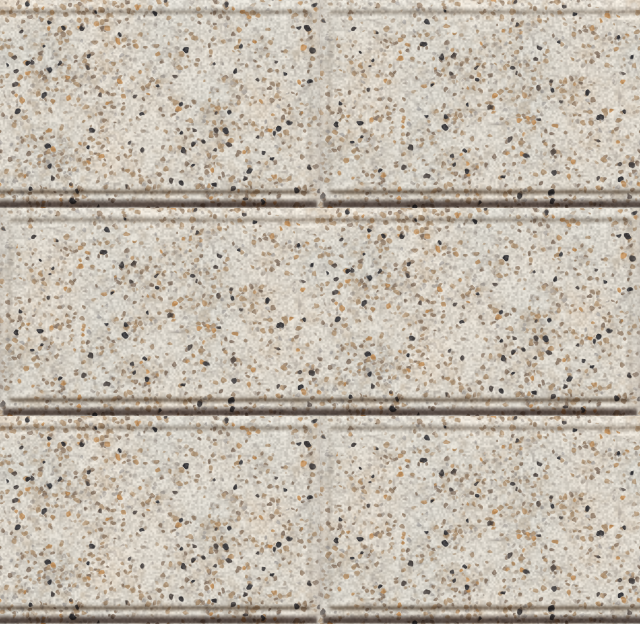
This texture is drawn by a Shadertoy shader. Its source:

```glsl
// Running-bond wall of cream stone blocks, each with a raised, grooved border.
// Every block shares one layout of scattered mineral grains over sandy grit;
// soft horizontal and vertical bands then shade the grooves and joints.

// Layout: block-local units have a row height of 1
const float ROWS = 3.0;
const float BLOCK_WIDTH = 3.0;
const float ROW_SHIFT = 0.5;
// Relief, as heights above the block's lower edge or insets from its ends
const float LOWER_GROOVE = 0.077;
const float UPPER_GROOVE = 0.942;
const float END_GROOVE = 0.045;
const float GROOVE_WIDTH = 0.013;
// Colours
const vec3 CREAM = vec3(0.860, 0.840, 0.800);
const vec3 GREY_SAND = vec3(0.720, 0.690, 0.655);
const vec3 WARM_SAND = vec3(0.785, 0.735, 0.665);
const vec3 TAN = vec3(0.670, 0.565, 0.445);
const vec3 ORANGE = vec3(0.740, 0.530, 0.310);
const vec3 UMBER = vec3(0.500, 0.430, 0.375);
const vec3 SLATE = vec3(0.590, 0.580, 0.580);
const vec3 CHARCOAL = vec3(0.200, 0.200, 0.215);
const vec3 JOINT_SHADE = vec3(0.400, 0.350, 0.335);
const vec3 GROOVE_SHADE = vec3(0.610, 0.565, 0.520);
const float GRIT_CONTRAST = 0.14;
const float STAIN = 0.75;

vec3 hash3(vec2 cell, float seed) {
    vec3 q = fract(vec3(cell, seed) * vec3(0.1031, 0.1030, 0.0973));
    q += dot(q, q.yxz + 33.33);
    return fract((q.xxy + q.yzz) * q.zyx);
}

float valueNoise(vec2 p, float seed) {
    vec2 cell = floor(p), f = fract(p);
    f = f * f * (3.0 - 2.0 * f);
    float a = hash3(cell, seed).x, b = hash3(cell + vec2(1, 0), seed).x;
    float c = hash3(cell + vec2(0, 1), seed).x, d = hash3(cell + vec2(1, 1), seed).x;
    return mix(mix(a, b, f.x), mix(c, d, f.x), f.y);
}

// Where grains gather, from 0 (sparse) to 1 (crowded)
float crowding(vec2 p) {
    return smoothstep(0.2, 0.8, 0.4 * valueNoise(p * 6.0, 6.0) + 0.6 * valueNoise(p * 15.0, 9.0));
}

// Scattered oval grains: x is coverage, y is a random shade per grain
vec2 grains(vec2 p, float cells, float density, float radius, float seed) {
    float soft = max(0.0045, 2.2 / iResolution.y);
    vec2 result = vec2(0.0);
    for (int k = 0; k < 9; k++) {
        vec2 cell = floor(p * cells) + vec2(k % 3 - 1, k / 3 - 1);
        vec2 key = vec2(mod(cell.x, BLOCK_WIDTH * cells), cell.y + 7.0);
        vec3 place = hash3(key, seed);
        vec3 form = hash3(key, seed + 17.0);
        vec2 centre = (cell + place.xy) / cells;
        if (place.z > density * mix(0.4, 1.6, crowding(centre))) continue;
        float angle = 6.2832 * form.x;
        vec2 axis = vec2(cos(angle), sin(angle));
        vec2 d = p - centre;
        d = vec2(dot(d, axis), dot(d, vec2(-axis.y, axis.x)) * 1.25);
        float r = radius * mix(0.5, 1.05, form.y);
        float cover = 1.0 - smoothstep(r - soft, r + soft, length(d));
        if (cover > result.x) result = vec2(cover, form.z);
    }
    return result;
}

// Soft band centred on zero
float band(float d, float width) {
    return exp(-d * d / (width * width));
}

vec3 stone(vec2 p) {
    // Sandy ground: grey pits, warm stains where grains crowd, broad drifts
    float fine = valueNoise(p * 110.0, 1.0);
    float coarse = valueNoise(p * 52.0, 2.0);
    float drift = valueNoise(p * 4.0, 3.0) - 0.5;
    float stain = crowding(p) * smoothstep(0.2, 0.8, valueNoise(p * 36.0, 12.0));
    vec3 col = mix(CREAM, WARM_SAND, STAIN * stain);
    col = mix(col, GREY_SAND, 0.65 * smoothstep(0.6, 1.0, coarse));
    col += drift * vec3(0.045, 0.025, 0.010);

    // Grains with slightly ragged outlines, palest first
    vec2 warp = vec2(valueNoise(p * 70.0, 4.0), valueNoise(p * 70.0, 5.0));
    vec2 q = p + (warp - 0.5) * 0.009;
    vec2 g = grains(q, 44.0, 0.22, 0.011, 11.0);
    col = mix(col, mix(SLATE, TAN, g.y), 0.6 * g.x);
    g = grains(q, 34.0, 0.17, 0.0125, 23.0);
    col = mix(col, mix(UMBER, TAN, 0.7 * g.y), 0.85 * g.x);
    g = grains(q, 28.0, 0.21, 0.0145, 37.0);
    col = mix(col, mix(TAN, ORANGE, smoothstep(0.6, 1.0, g.y)), 0.85 * g.x);
    g = grains(q, 20.0, 0.12, 0.0155, 53.0);
    col = mix(col, mix(CHARCOAL, UMBER, 0.6 * g.y * g.y), 0.95 * g.x);
    return col + GRIT_CONTRAST * (fine - 0.5);
}

void mainImage(out vec4 fragColor, in vec2 fragCoord) {
    // Block-local position: alternate rows slide by half a block
    vec2 uv = fragCoord / iResolution.xy;
    float slide = ROW_SHIFT * (1.0 - mod(floor(uv.y * ROWS), 2.0));
    vec2 p = vec2(fract(uv.x + slide) * BLOCK_WIDTH, fract(uv.y * ROWS));
    float inset = min(p.x, BLOCK_WIDTH - p.x);
    vec3 col = stone(p);

    // Grooves framing the face, with lit edges beside them
    float within = smoothstep(0.03, 0.065, inset);
    float groove = band(p.y - LOWER_GROOVE, GROOVE_WIDTH)
                 + 0.55 * band(p.y - UPPER_GROOVE, GROOVE_WIDTH);
    float between = step(LOWER_GROOVE, p.y) * step(p.y, UPPER_GROOVE);
    float ends = 0.2 * band(inset - END_GROOVE, GROOVE_WIDTH) * between;
    col *= mix(vec3(1.0), GROOVE_SHADE, groove * within + ends);
    float lit = 0.6 * band(p.y - 0.054, 0.009) + 0.6 * band(p.y - 0.915, 0.012)
              + 0.8 * smoothstep(0.955, 0.975, p.y);
    col += 0.055 * lit * within;

    // Deep shadow under each block and the faint upright joint
    float under = smoothstep(-0.004, 0.010, p.y) * (1.0 - smoothstep(0.018, 0.054, p.y));
    col *= mix(vec3(1.0), JOINT_SHADE, under * smoothstep(0.004, 0.022, inset));
    float wear = mix(0.15, 0.6, valueNoise(p * vec2(30.0, 22.0), 8.0));
    col = mix(col, GREY_SAND, wear * band(inset, 0.024));
    fragColor = vec4(clamp(col, 0.0, 1.0), 1.0);
}
```
